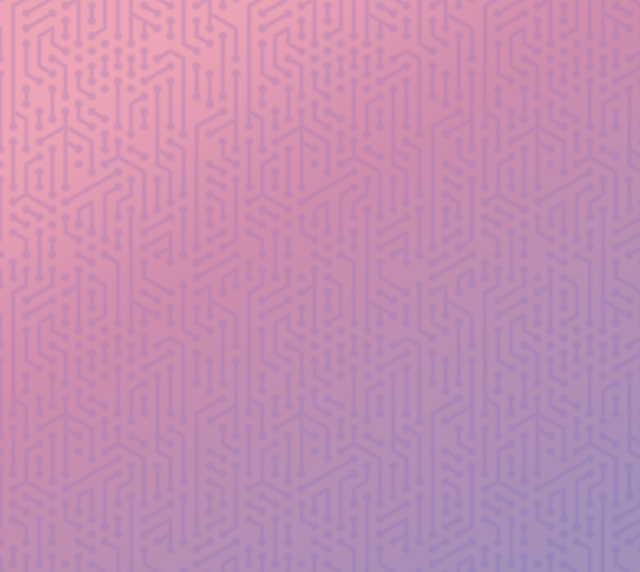
This pattern is drawn by a Shadertoy shader. Its source:

```glsl
#define TILE vec2(0.4125, 0.5015)   // repeat size, in canvas heights
#define GRID vec2(18.0, 19.0)       // lattice nodes per repeat
#define WIRE_RADIUS 0.0035
#define PAD_RADIUS 0.0072
#define SOFTNESS 0.0034
#define BREAK_CHANCE 0.2
#define LONE_PAD_CHANCE 0.3
#define INK_STRENGTH 0.38
#define LIGHT_PINK vec3(0.93, 0.645, 0.715)
#define DEEP_PINK vec3(0.81, 0.55, 0.675)
#define DUSK_BLUE vec3(0.64, 0.56, 0.73)
#define NO_WIRE 2.0

const float TAU = 6.2831853;

float hash(vec2 p, float seed) {
    vec3 q = fract(vec3(p.xyx + seed) * vec3(0.1031, 0.1030, 0.0973));
    q += dot(q, q.yzx + 33.33);
    return fract((q.x + q.y) * q.z);
}

float segmentDistance(vec2 p, vec2 a, vec2 b) {
    vec2 ab = b - a;
    return length(p - a - ab * clamp(dot(p - a, ab) / dot(ab, ab), 0.0, 1.0));
}

// Odd columns sit half a step higher, giving a triangular lattice
vec2 stagger(vec2 node) {
    return node + vec2(0.0, 0.5 * mod(node.x, 2.0));
}

// Preferred way up from a node: -1 left, 0 straight, 1 right, or NO_WIRE
float preferredTurn(vec2 node) {
    node = mod(node, GRID);
    if (hash(node, 7.0) < BREAK_CHANCE) return NO_WIRE;
    // Layered waves bundle neighbouring wires into parallel runs
    vec2 phase = TAU * stagger(node) / GRID;
    float steer = 0.5 * sin(4.0 * phase.x + 0.4) * cos(3.0 * phase.y + 0.7)
                + 0.48 * sin(phase.x + 2.0 * phase.y + 1.3)
                + 0.48 * sin(3.0 * phase.x - 2.0 * phase.y + 4.1);
    steer += 0.6 * (hash(node, 31.0) - 0.5);
    return abs(steer) < 0.48 ? 0.0 : sign(steer);
}

vec2 wireEnd(vec2 node, float turn) {
    return node + vec2(turn, turn == 0.0 ? 1.0 : mod(node.x, 2.0));
}

// Slanted wires mostly stop short of a node that a straight wire reaches
float wireTurn(vec2 node) {
    float turn = preferredTurn(node);
    if (abs(turn) == 1.0 && hash(mod(node, GRID), 53.0) < 0.75) {
        vec2 below = wireEnd(node, turn) - vec2(0.0, 1.0);
        if (preferredTurn(below) == 0.0) return NO_WIRE;
    }
    return turn;
}

// Number of wires arriving at a node from below
float arrivals(vec2 node) {
    float count = 0.0;
    for (float turn = -1.0; turn <= 1.0; turn++) {
        float drop = turn == 0.0 ? 1.0 : 1.0 - mod(node.x, 2.0);
        if (wireTurn(node - vec2(turn, drop)) == turn) count++;
    }
    return count;
}

float circuitDistance(vec2 p) {
    vec2 pitch = TILE / GRID;
    vec2 base = vec2(floor(p.x / pitch.x + 0.5), floor(p.y / pitch.y));
    float d = 1.0;
    for (float i = -1.0; i <= 1.0; i++) {
        for (float j = -1.0; j <= 1.0; j++) {
            vec2 node = base + vec2(i, j);
            vec2 start = stagger(node) * pitch;
            float turn = wireTurn(node);
            float links = arrivals(node);
            if (turn != NO_WIRE) {
                vec2 end = stagger(wireEnd(node, turn)) * pitch;
                d = min(d, segmentDistance(p, start, end) - WIRE_RADIUS);
                links++;
            }
            // Round pads close loose ends and fill some empty nodes
            bool lonePad = links == 0.0 && hash(mod(node, GRID), 71.0) < LONE_PAD_CHANCE;
            if (links == 1.0 || lonePad) d = min(d, length(p - start) - PAD_RADIUS);
        }
    }
    return d;
}

void mainImage(out vec4 fragColor, in vec2 fragCoord) {
    vec2 p = fragCoord / iResolution.y;

    // Diagonal wash from upper left to lower right
    float wash = dot(vec2(p.x, 1.0 - p.y), vec2(0.55, 0.835));
    vec3 color = mix(LIGHT_PINK, DEEP_PINK, smoothstep(0.16, 0.64, wash));
    float dusk = clamp((wash - 0.6) / 0.74, 0.0, 1.0);
    color = mix(color, DUSK_BLUE, dusk);

    // Translucent traces
    vec3 ink = mix(vec3(0.66, 0.48, 0.71), vec3(0.52, 0.47, 0.73), dusk);
    float soft = max(SOFTNESS, 0.8 / iResolution.y);
    float trace = 1.0 - smoothstep(-soft, soft, circuitDistance(p));
    fragColor = vec4(mix(color, ink, trace * INK_STRENGTH), 1.0);
}
```
